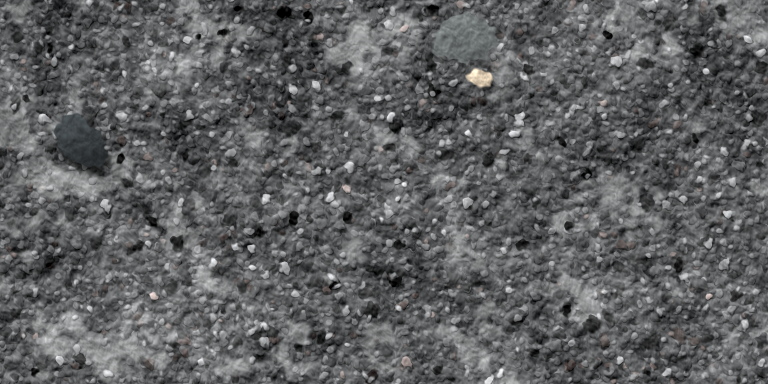
This texture is drawn by a WebGL 1 fragment shader. Its source:

```glsl
precision highp float;
// Weathered grey concrete: packed gravel grains, pale cement patches, pits and a few stones.

uniform vec2 u_resolution;

const vec2 LIGHT = vec2(-0.35, 0.94);
const vec3 WARM = vec3(1.06, 0.98, 0.96);
const vec3 COOL = vec3(0.99, 1.0, 1.012);
const vec3 CEMENT = vec3(0.64, 0.65, 0.65);

float hash(vec2 c) {
  return fract(sin(dot(c, vec2(127.1, 311.7))) * 43758.5);
}

vec2 gradient(vec2 c) {
  float a = 6.2832 * hash(c);
  return vec2(cos(a), sin(a));
}

float gradientNoise(vec2 p) {
  vec2 c = floor(p), f = fract(p);
  vec2 u = f * f * f * (f * (f * 6.0 - 15.0) + 10.0);
  vec2 e = vec2(1.0, 0.0);
  float low = mix(dot(gradient(c), f), dot(gradient(c + e), f - e), u.x);
  float high = mix(dot(gradient(c + e.yx), f - e.yx), dot(gradient(c + 1.0), f - 1.0), u.x);
  return mix(low, high, u.y);
}

float fbm(vec2 p) {
  float sum = 0.0, amplitude = 0.6;
  for (int i = 0; i < 3; i++) {
    sum += amplitude * gradientNoise(p);
    p = mat2(1.6, 1.2, -1.2, 1.6) * p + 7.3;
    amplitude *= 0.5;
  }
  return sum;
}

// Signed distance to a wobbly rotated ellipse, roughly in canvas units
float pebbleDistance(vec2 offset, vec2 radii, float angle, float wobble) {
  float c = cos(angle), s = sin(angle);
  vec2 q = mat2(c, -s, s, c) * offset / radii;
  return (length(q) - 1.0 + wobble) * radii.y;
}

// Lays one lit pebble and its soft shadow over the ground
vec3 paintPebble(vec3 ground, vec2 offset, vec2 radii, float angle, float wobble, vec3 color, float shade) {
  float d = pebbleDistance(offset, radii, angle, wobble);
  float shadow = pebbleDistance(offset + LIGHT * radii.y * 0.4, radii, angle, wobble);
  float soft = 0.0015 + 0.2 * radii.y;
  ground *= 1.0 - shade * (1.0 - smoothstep(-soft, soft, shadow));
  float lit = clamp(dot(offset, LIGHT) / radii.y, -1.0, 1.0);
  float cover = 1.0 - smoothstep(-0.0032, 0.0028, d);
  return mix(ground, color * (1.0 + 0.4 * shade * lit), cover);
}

// Scatters pebbles on a jittered grid; sizes are in cells, tones are greys
vec3 scatter(vec3 ground, vec2 p, float cells, float density, vec2 sizes, vec2 tones, float wobble, float seed) {
  vec2 base = floor(p * cells);
  for (int j = -1; j <= 1; j++) {
    for (int i = -1; i <= 1; i++) {
      vec2 cell = base + vec2(float(i), float(j));
      vec2 key = cell + seed;
      if (hash(key + 3.1) < density) {
        vec2 jitter = vec2(hash(key + 11.7), hash(key + 23.3));
        vec2 offset = p - (cell + 0.15 + 0.7 * jitter) / cells;
        float size = mix(sizes.x, sizes.y, hash(key + 37.9)) / cells;
        vec2 radii = size * vec2(1.0, mix(0.5, 0.95, hash(key + 41.2)));
        float tone = mix(tones.x, tones.y, hash(key + 53.6));
        vec3 color = tone * mix(COOL, WARM, step(0.95, hash(key + 67.4)));
        float angle = 3.1416 * (hash(key + 71.8) - 0.5);
        ground = paintPebble(ground, offset, radii, angle, wobble, color, 0.45);
      }
    }
  }
  return ground;
}

void main() {
  vec2 p = gl_FragCoord.xy / u_resolution.y;

  // Shared noise: outlines, surface relief, clumps and broad stains
  float wobble = 1.1 * gradientNoise(p * 62.0) + 0.3 * gradientNoise(p * 110.0);
  vec2 warped = p + 0.009 * vec2(gradientNoise(p * 24.0), gradientNoise(p * 24.0 + 31.0));
  float relief = fbm(warped * 40.0) - fbm((warped + 0.007 * LIGHT) * 40.0);
  float clumps = fbm(warped * 14.0 + 9.0);
  float stain = fbm(p * 3.5 + 5.0);

  // Packed grains, fine to coarse
  vec3 color = COOL * (0.37 + 0.3 * fbm(warped * 36.0));
  color = scatter(color, p, 58.0, 0.6, vec2(0.3, 0.65), vec2(0.27, 0.59), wobble, 17.0);
  color = scatter(color, p, 32.0, 0.4, vec2(0.25, 0.5), vec2(0.24, 0.5), wobble, 131.0);

  // Pale cement in ragged smears, with one wide smear by the left edge
  vec2 smear = p - vec2(0.03, 0.68);
  float ragged = fbm(p * 5.0) + 0.6 * fbm(warped * 18.0) + 0.4 * exp(-90.0 * dot(smear, smear));
  float patches = smoothstep(0.1, 0.34, ragged);
  color = mix(color, CEMENT, 0.68 * patches);

  // Dark pebbles, pits and bright chips
  color = scatter(color, p, 14.0, 0.2, vec2(0.18, 0.34), vec2(0.19, 0.32), 0.6 * wobble, 257.0);
  color = scatter(color, p, 18.0, 0.07, vec2(0.16, 0.32), vec2(0.08, 0.15), wobble, 311.0);
  color = scatter(color, p, 44.0, 0.08, vec2(0.25, 0.5), vec2(0.58, 0.74), wobble, 523.0);
  color = scatter(color, p, 24.0, 0.15, vec2(0.17, 0.36), vec2(0.6, 0.8), 0.9 * wobble, 419.0);
  color += 0.36 * relief + 0.26 * clumps + 0.3 * stain - 0.012;

  // Large stones: flat grey, dark slate and a cream chip
  float grit = 1.0 + 0.35 * fbm(p * 45.0) + 0.6 * relief;
  float outline = 0.25 * gradientNoise(p * 17.0) + 0.2 * gradientNoise(p * 48.0);
  color = paintPebble(color, p - vec2(1.21, 0.9), vec2(0.085, 0.06), 0.05, outline, vec3(0.43, 0.45, 0.45) * grit, 0.25);
  color = paintPebble(color, p - vec2(0.21, 0.63), vec2(0.085, 0.05), -0.85, outline, vec3(0.22, 0.24, 0.25) * grit, 0.6);
  color = paintPebble(color, p - vec2(1.25, 0.795), vec2(0.034, 0.025), -0.2, 1.5 * outline, vec3(0.86, 0.79, 0.69) * grit, 0.25);

  gl_FragColor = vec4(clamp(color, 0.0, 1.0), 1.0);
}
```
